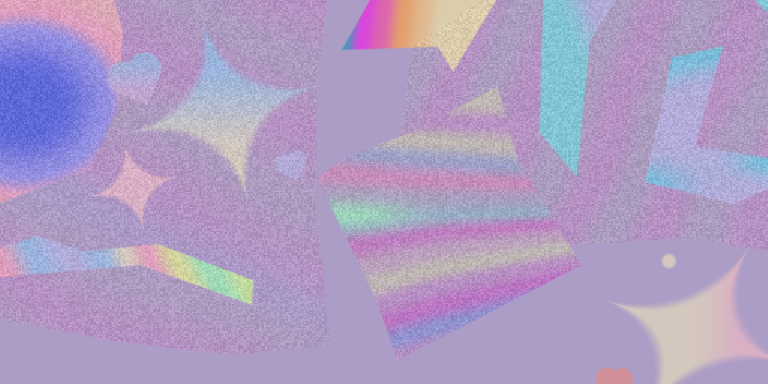
Give the GLSL for this background, as a Shadertoy shader.

```glsl
#define EDGE 0.3
#define GRAIN 0.11
#define BACKDROP vec3(.675, .615, .775)
#define MAUVE vec3(.715, .56, .765)
#define ASH vec3(.665, .62, .745)
#define CYAN vec3(.51, .77, .83)
#define LILAC vec3(.7, .67, .85)
#define CREAM vec3(.83, .78, .74)
#define PINK vec3(.87, .62, .74)
#define SKY vec3(.6, .7, .865)
#define KHAKI vec3(.745, .715, .7)
#define RAMP(c, t) mix(c[int(t)], c[int(t) + 1], smoothstep(0., 1., fract(t)))

float hash(vec2 p) {
  vec3 q = fract(p.xyx * .1031);
  q += dot(q, q.yzx + 33.33);
  return fract((q.x + q.y) * q.z);
}

float noise(vec2 p) {
  vec2 i = floor(p), f = smoothstep(0., 1., fract(p));
  return mix(mix(hash(i), hash(i + vec2(1, 0)), f.x),
             mix(hash(i + vec2(0, 1)), hash(i + 1.), f.x), f.y);
}

float glow(vec2 d) { return exp(-dot(d, d)); }
float cover(float d) { return smoothstep(EDGE, -EDGE, d); }

// Each matrix column holds two corners
vec2 corner(mat4 m, int i) {
  vec4 c = m[i / 2];
  return i % 2 == 0 ? c.xy : c.zw;
}

// Coverage of an eight-cornered polygon; corners may repeat
float polygon(vec2 p, mat4 m) {
  float d = 1e6, side = 1.;
  for (int i = 0; i < 8; i++) {
    vec2 a = corner(m, i), b = corner(m, (i + 7) % 8), e = b - a, w = p - a;
    vec2 r = w - e * clamp(dot(w, e) / max(dot(e, e), 1e-4), 0., 1.);
    d = min(d, dot(r, r));
    bvec3 c = bvec3(p.y >= a.y, p.y < b.y, e.x * w.y > e.y * w.x);
    if (all(c) || all(not(c))) side = -side;
  }
  return cover(side * sqrt(d));
}

float heart(vec2 p, vec2 tip, float size, float tilt) {
  float c = cos(tilt), s = sin(tilt);
  vec2 d = (p - tip) / size, q = vec2(abs(dot(d, vec2(c, -s))), dot(d, vec2(-s, -c)));
  if (q.x + q.y > 1.) return cover(size * (length(q - vec2(.25, .75)) - .354));
  float r = min(length(q - vec2(0, 1)), length(q - .5 * max(q.x + q.y, 0.)));
  return cover(size * r * sign(q.x - q.y));
}

// Soft four-pointed sparkle spanned by two arms
float sparkle(vec2 p, vec2 center, vec2 up, vec2 right) {
  vec2 q = pow(abs(inverse(mat2(up, right)) * (p - center)), vec2(.55));
  return smoothstep(1.1, .9, q.x + q.y);
}

void mainImage(out vec4 fragColor, in vec2 fragCoord) {
  // Percent of canvas height, y measured downward
  vec2 p = 100. * fragCoord / iResolution.y;
  p.y = 100. - p.y;
  vec3 col = BACKDROP, mint = vec3(.61, .85, .72), rose = vec3(.85, .69, .77);
  float drift = noise(p * .045);

  // Left and right sheets with slanted bands
  float left = polygon(p, mat4(-2, -2, 85.5, -2, 82.5, 23, 82.3, 52, 86, 90, 61, 92.5, 31, 89, -2, 83));
  float band = .5 + .5 * sin((p.y - .5 * p.x) * .17 + drift * 2. + 1.);
  vec3 ink = mix(ASH, MAUVE, .25 + .6 * band);
  ink = mix(ink, vec3(.64, .62, .8), .5 * glow(vec2(p.y - .45 * p.x - 43., 0) / 7.));
  col = mix(col, ink, left);
  float right = polygon(p, mat4(107.5, 12, 128, -2, 202, -2, 202, 65.5, 177, 62, 147, 64, 125, 64, 104, 36));
  band = .5 + .5 * sin((p.x + .42 * p.y) * .27 + drift * 1.5 - 2.);
  col = mix(col, mix(ASH, MAUVE, .1 + .8 * band), right);

  // Blue pool with a rosy rim
  float r = length((p - vec2(6, 27)) / vec2(28, 24));
  ink = mix(vec3(.37, .41, .85), vec3(.59, .57, .88), smoothstep(.3, .85, r));
  ink = mix(ink, PINK, smoothstep(.78, 1.02, r));
  ink = mix(ink, vec3(.86, .66, .71), smoothstep(1.02, 1.25, r));
  vec2 end = vec2(-9, 55);
  col = mix(col, ink, polygon(p, mat4(-9, -2, 29, -2, 32, 8, 30.7, 28, 23.5, 44, -2, 53.5, end, end)));

  // Ribbon
  vec3 ribbon[] = vec3[](PINK, SKY, LILAC, SKY, CREAM, PINK, vec3(.83, .83, .62), mint, vec3(.77, .86, .62));
  float t = clamp((p.x - .5 * (p.y - 67.)) / mix(9., 7.6, smoothstep(20., 45., p.x)), 0., 7.99);
  col = mix(col, RAMP(ribbon, t),
    polygon(p, mat4(-2, 65, 10, 61.5, 22, 65.5, 41, 63.5, 66, 73, 65.6, 79.4, 36.5, 69, -2, 72.4)));

  // Warm foil
  vec3 foil[] = vec3[](vec3(.2, .65, .72), vec3(.85, .28, .86), vec3(.86, .4, .68),
    vec3(.89, .62, .43), vec3(.88, .72, .56), vec3(.86, .8, .67));
  t = clamp((p.x + .12 * p.y - 90.5) / 5., 0., 4.99);
  end = vec2(89, 13);
  col = mix(col, RAMP(foil, t),
    polygon(p, mat4(97.5, -2, 130.5, -2, 118, 18.7, 114, 12.2, end, end, end, end)));

  // Cyan strip, bent panel and corner chip
  ink = mix(CYAN, LILAC, smoothstep(4., 14., p.x - 141. - .35 * p.y));
  end = vec2(140.5, 34.4);
  col = mix(col, ink, polygon(p, mat4(141.5, -2, 161.5, -2, 153.6, 11, 150.2, 46, end, end, end, end)));
  float shine = glow(vec2(p.y + .25 * p.x - 60., 0) / 5.)
    + glow((p - vec2(169, 48)) / vec2(10, 5)) + glow((p - vec2(200, 42)) / vec2(9, 4));
  end = vec2(168, 47.4);
  col = mix(col, mix(LILAC, vec3(.48, .74, .85), min(shine, 1.)),
    polygon(p, mat4(175, 15, 188.3, 12, 181, 38, 202, 41.5, 202, 48.5, 191, 53, end, end)));
  col = mix(col, CYAN, cover((196.6 - p.x + p.y) * .7));

  // Rippled cloth
  float cloth = polygon(p, mat4(82.5, 46.4, 90, 41, 108, 34, 129.5, 22.5, 135, 42, 151.5, 69, 103.5, 93.8, 98, 78));
  vec3 fold[] = vec3[](KHAKI, MAUVE, KHAKI, vec3(.62, .63, .78), vec3(.78, .55, .73), ASH,
    vec3(.6, .67, .77), vec3(.74, .49, .75), vec3(.73, .63, .74), KHAKI, MAUVE,
    vec3(.73, .46, .76), vec3(.56, .57, .81), MAUVE);
  float slope = mix(-.06, .3, smoothstep(40., 80., p.y));
  t = clamp((p.y + slope * (p.x - 105.) + 2. * drift - 27.) / 5.2, 0., 12.99);
  ink = mix(RAMP(fold, t), mint, .9 * glow((p - vec2(92, 56)) / vec2(14, 3.5)));
  col = mix(col, ink, cloth);

  // Hearts
  ink = mix(SKY, vec3(.77, .66, .82), smoothstep(14., 26., p.y));
  col = mix(col, ink, .9 * heart(p, vec2(38.5, 27.4), 12., .4));
  col = mix(col, LILAC, .9 * heart(p, vec2(77, 47.2), 7., .25));
  col = mix(col, vec3(.82, .56, .6), heart(p, vec2(160, 104.6), 8., 0.));

  // Sparkles and dot
  ink = mix(SKY, CREAM, smoothstep(15., 42., p.y));
  col = mix(col, ink, sparkle(p, vec2(58.6, 28.5), vec2(-5.8, -23.3), vec2(24.3, -6)));
  col = mix(col, rose, sparkle(p, vec2(34.9, 48.6), vec2(-2.6, -11.5), vec2(11.7, -2.7)));
  ink = mix(CREAM, rose, smoothstep(180., 194., p.x));
  col = mix(col, ink, sparkle(p, vec2(181.5, 86.5), vec2(13.5, -22), vec2(23, 8)));
  col = mix(col, CREAM, smoothstep(2.3, 1.3, length(p - vec2(174.2, 68))));

  // Paper grain
  col += GRAIN * max(max(left, right), cloth) * (hash(floor(p * 2.56)) - .5);
  fragColor = vec4(col, 1);
}
```
